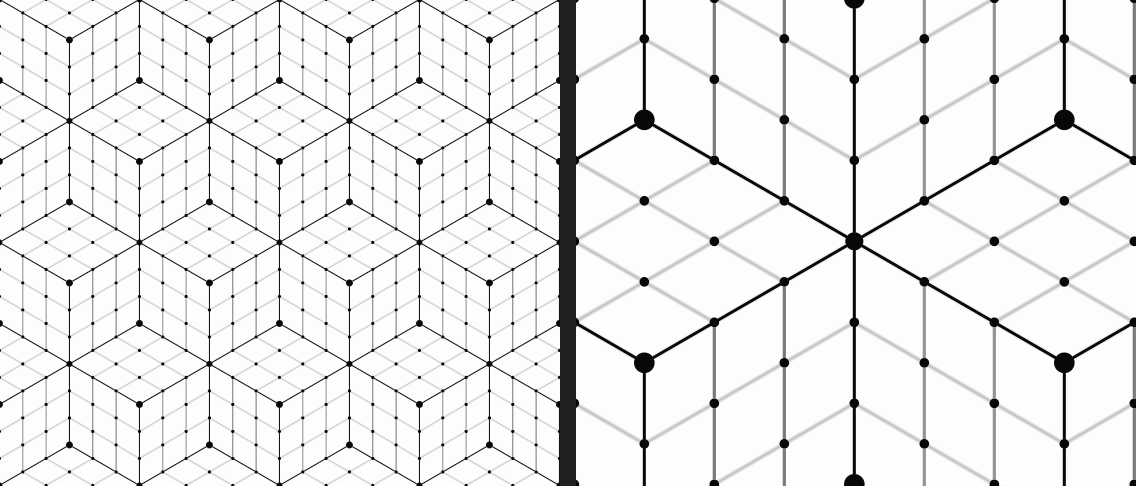
Left: the whole. Right: its middle third, enlarged.
A Shadertoy shader for this pattern:

```glsl
// Isometric stacked cubes: a rhombus tiling of black edges, each face ruled in thirds,
// with dots on the crossings. Hubs form a triangular lattice; three line families are
// measured from the nearest hub, and each face hides the family across its long diagonal.

#define REPEATS vec2(4.0, 2.0)       // whole cells across and down
#define PHASE vec2(-0.004, 0.004)    // position of the first hub, in cell widths
#define EDGE_RADIUS 0.0036           // half widths and radii, in cell widths
#define RULE_RADIUS 0.0038
#define VERTEX_RADIUS 0.0245
#define HUB_RADIUS 0.0215
#define DOT_RADIUS 0.0115
#define RULE_BLUR 0.0045             // extra softness of the thin rules
#define SLANT_INK 0.25               // darkness of the slanted rules
#define UPRIGHT_INK vec2(0.43, 0.54) // upright rules in alternate columns
#define PAPER 0.993
#define BLACK 0.03

const float ROOT3 = 1.7320508;

// Offset from the nearest point of a centred rectangular lattice.
vec2 latticeOffset(vec2 p, vec2 cell) {
    vec2 corner = p - cell * round(p / cell);
    vec2 shifted = p - 0.5 * cell;
    vec2 centre = shifted - cell * round(shifted / cell);
    return dot(corner, corner) < dot(centre, centre) ? corner : centre;
}

// Share of a filter window covered by a shape of the given radius at distance d.
float coverage(float d, float radius, float window) {
    return clamp((d + radius) / window + 0.5, 0.0, 1.0)
         - clamp((d - radius) / window + 0.5, 0.0, 1.0);
}

void mainImage(out vec4 fragColor, in vec2 fragCoord) {
    // One unit is the cell width; a cell is root three tall.
    vec2 p = fragCoord / iResolution.xy * REPEATS * vec2(1.0, ROOT3) - PHASE;
    float pixel = REPEATS.x / iResolution.x;

    vec2 hub = latticeOffset(p, vec2(1.0, ROOT3));
    vec3 reach = vec3(hub.x,
                      dot(hub, vec2(0.5, 0.5 * ROOT3)),
                      dot(hub, vec2(0.5, -0.5 * ROOT3)));
    float farthest = max(abs(reach.x), max(abs(reach.y), abs(reach.z)));
    float uprightInk = fract(p.x) < 0.5 ? UPRIGHT_INK.x : UPRIGHT_INK.y;

    // Cube edges run through the hub, thin rules at every sixth of a cell.
    float ink = 0.0;
    for (int i = 0; i < 3; i++) {
        float t = reach[i];
        if (abs(t) >= farthest) continue;
        float ruleInk = i == 0 ? uprightInk : SLANT_INK;
        float ruleDistance = abs(t - round(t * 6.0) / 6.0);
        float softness = i == 0 ? pixel : pixel + RULE_BLUR;
        ink = max(ink, ruleInk * coverage(ruleDistance, RULE_RADIUS, softness));
        ink = max(ink, coverage(abs(t), EDGE_RADIUS, pixel));
    }

    // Small dots on every crossing, large ones on the cube corners.
    vec2 vertexCell = vec2(1.0, 1.0 / ROOT3);
    float dotDistance = length(latticeOffset(p, vertexCell / 3.0));
    float vertexDistance = length(latticeOffset(p, vertexCell));
    float vertexRadius = length(hub) < 0.1 ? HUB_RADIUS : VERTEX_RADIUS;
    ink = max(ink, coverage(dotDistance, DOT_RADIUS, pixel));
    ink = max(ink, coverage(vertexDistance, vertexRadius, pixel));

    fragColor = vec4(vec3(mix(PAPER, BLACK, ink)), 1.0);
}
```
